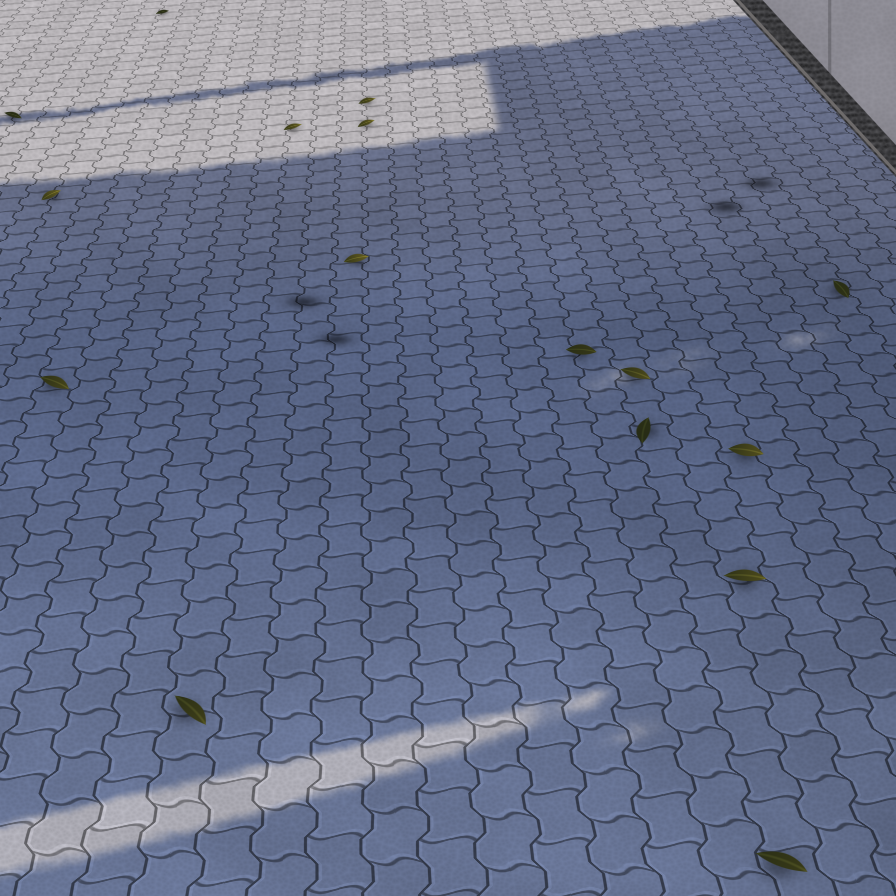
A Shadertoy shader for this texture:

```glsl
// Interlocking pavers in blue evening shade, crossed by bands of low sun.
// A ground plane in perspective carries zigzag joints; sun, leaves, a drain
// and a wall are laid over it with soft-edged shapes in canvas units.

const vec2  VANISH     = vec2(0.404, 1.52);  // vanishing point of the columns
const float COLUMN     = 0.0427;             // paver width per unit of depth
const float ROWS       = 37.0;               // row density
const float ZIGZAG     = 0.10;               // joint swing in paver widths
const float JOINT      = 0.00095;            // joint half width per depth
const vec3  SUN_STONE  = vec3(0.74, 0.725, 0.74);
const vec3  SHADE_FAR  = vec3(0.405, 0.435, 0.54);
const vec3  SHADE_MID  = vec3(0.345, 0.395, 0.525);
const vec3  SHADE_NEAR = vec3(0.405, 0.455, 0.585);
const vec3  WALL       = vec3(0.56, 0.555, 0.59);
const vec3  DRAIN      = vec3(0.235, 0.235, 0.245);
const float TAU        = 6.2831853;

// Leaves: position and angle
const vec3 LEAVES[16] = vec3[16](
    vec3(.181, .987, .3), vec3(.015, .872, -.4), vec3(.409, .888, .4), vec3(.408, .863, .5),
    vec3(.326, .859, .4), vec3(.056, .783, .6), vec3(.397, .712, .3), vec3(.062, .574, -.5),
    vec3(.649, .610, -.1), vec3(.710, .584, -.4), vec3(.718, .520, 1.4), vec3(.940, .678, -1.),
    vec3(.833, .498, -.2), vec3(.832, .358, -.1), vec3(.215, .209, -.9), vec3(.874, .040, -.45));
// Blurred dark smudges and small patches of filtered sun
const vec2 SMUDGES[4] = vec2[4](vec2(.339, .663), vec2(.375, .621), vec2(.810, .769), vec2(.849, .795));
const vec2 GLINTS[4] = vec2[4](vec2(.685, .576), vec2(.765, .597), vec2(.705, .184), vec2(.900, .622));

vec2 hash2(vec2 p) {
    return fract(sin(vec2(dot(p, vec2(127.1, 311.7)), dot(p, vec2(269.5, 183.3)))) * 43758.5);
}

// Distance to the nearest scattered point
float cellular(vec2 p) {
    vec2 cell = floor(p), f = fract(p);
    float nearest = 2.0;
    for (int j = -1; j <= 1; j++)
        for (int i = -1; i <= 1; i++) {
            vec2 o = vec2(i, j);
            nearest = min(nearest, length(o + hash2(cell + o) - f));
        }
    return nearest;
}

float layeredSines(vec2 p) {
    float sum = 0.0, gain = 0.5;
    for (int i = 0; i < 4; i++) {
        sum += gain * sin(p.x + 1.7 * sin(p.y)) * sin(p.y + 1.3);
        p = mat2(1.5, 1.1, -1.1, 1.5) * p + 2.3;
        gain *= 0.55;
    }
    return sum;
}

// Antialiased line that fades when thinner than a pixel
float hairline(float dist, float width, float px) {
    float soft = max(px, width * 0.7);
    return (1.0 - smoothstep(width - soft * 0.5, width + soft, dist)) * min(1.0, 1.5 * width / px);
}

// x: joint darkness, y: pale bevel beside it, z: random tone of the paver
vec3 pavers(vec2 p, float px) {
    float depth = VANISH.y - p.y;
    float u = (p.x - VANISH.x) / (COLUMN * depth) - 0.1;
    float v = ROWS / depth + 0.035 * u;
    u += ZIGZAG * clamp(1.6 * sin(TAU * v), -1.0, 1.0) + 0.02 * sin(v * 2.3 + floor(u + 0.5));
    float column = floor(u);
    float row = v + 0.5 * mod(column, 2.0) + 0.07 * sin(TAU * u) + 0.08 * hash2(vec2(column, 3.0)).x;
    float side = (fract(u + 0.5) - 0.5) * COLUMN * depth;
    float along = (fract(row + 0.5) - 0.5) * depth * depth / ROWS;
    float w = JOINT * depth;
    float joint = max(hairline(abs(side), w, px), 0.75 * hairline(abs(along), w * 0.8, px));
    float bevel = max(hairline(abs(side - 2.7 * w), w, px), hairline(abs(along - 2.5 * w), w, px));
    return vec3(joint, bevel * smoothstep(0.6, 1.5, depth), hash2(vec2(column, floor(row))).x);
}

float sunlight(vec2 p, float ragged) {
    float x = p.x, y = p.y + ragged * 0.004;
    // Far field, split by a thin shadow
    float beyond = smoothstep(-0.003, 0.004, y - 0.867 - 0.138 * x);
    float patchLit = smoothstep(-0.006, 0.006, y - 0.795 - 0.062 * x - 0.084 * x * x)
                   * smoothstep(-0.003, 0.004, 0.861 + 0.130 * x - y)
                   * smoothstep(-0.008, 0.008, 0.557 - 0.218 * (y - 0.857) - x);
    // Near streak tapering to the right
    float streak = smoothstep(-0.007, 0.009, 0.080 + 0.225 * x - y)
                 * smoothstep(-0.009, 0.011, y - 0.023 - 0.2 * x - 0.13 * x * x)
                 * (1.0 - smoothstep(0.66, 0.69, x))
                 * (1.0 - 0.7 * exp(-pow((x - 0.615) / 0.022, 2.0)));
    float glints = 0.0;
    for (int i = 0; i < 4; i++) {
        vec2 d = p - GLINTS[i];
        d.y -= 0.25 * d.x;
        glints += exp(-dot(d * d, vec2(1500.0, 9000.0))) * (0.28 + 0.35 * ragged);
    }
    return clamp(max(max(beyond, patchLit), 0.82 * streak) + max(glints, 0.0), 0.0, 1.0);
}

void mainImage(out vec4 fragColor, in vec2 fragCoord) {
    vec2 p = fragCoord / iResolution.xy;
    float px = 1.0 / iResolution.y;
    float stain = layeredSines(p * vec2(9.0, 14.0));
    float grain = cellular(p * vec2(190.0, 230.0)) - 0.5;

    // Paving in shade and sun
    vec3 block = pavers(p, px);
    vec3 shade = mix(SHADE_NEAR, SHADE_MID, smoothstep(0.18, 0.52, p.y));
    shade = mix(shade, SHADE_FAR, smoothstep(0.60, 0.82, p.y));
    shade *= 1.0 - 0.09 * smoothstep(0.55, 1.0, p.x) * (1.0 - smoothstep(0.6, 0.9, p.y));
    float sun = sunlight(p, layeredSines(p * vec2(60.0, 90.0)));
    vec3 color = mix(shade, SUN_STONE, sun);
    color *= 1.0 + 0.07 * stain * (1.0 - sun) + 0.09 * grain + 0.05 * (block.z - 0.5);
    color *= 1.0 + 0.10 * block.y;
    color *= 1.0 - block.x * mix(0.50, 0.42, sun);

    // Smudges, then leaves with a soft contact shadow
    for (int i = 0; i < 4; i++) {
        vec2 d = p - SMUDGES[i];
        color *= 1.0 - 0.5 * exp(-dot(d * d, vec2(3500.0, 26000.0)));
    }
    for (int i = 0; i < 16; i++) {
        vec3 leaf = LEAVES[i];
        float size = 0.033 - 0.026 * leaf.y, c = cos(leaf.z), s = sin(leaf.z);
        vec2 rnd = hash2(vec2(float(i), 7.0));
        vec2 q = mat2(c, -s, s, c) * ((p - leaf.xy) / vec2(1.0, 0.75)) / size;
        float body = abs(q.y + 0.12 * q.x * q.x) - (0.30 + 0.15 * rnd.x) * (1.0 - q.x * q.x);
        vec3 tint = mix(vec3(0.15, 0.17, 0.08), vec3(0.40, 0.37, 0.13), rnd.y * (0.6 + 0.4 * q.x));
        tint *= 1.0 + 0.35 * smoothstep(0.1, 0.0, abs(q.y + 0.12 * q.x * q.x));
        color *= 1.0 - 0.35 * exp(-2.5 * dot(q + vec2(0.0, 0.3), q + vec2(0.0, 0.3)));
        color = mix(color, tint, 1.0 - smoothstep(-px / size, px / size, body));
    }

    // Drain channel and wall at the far right
    float edge = p.x - 0.92 * (1.0 - p.y);
    vec3 channel = DRAIN * (1.0 + 0.5 * grain + 0.15 * sin(p.y * 900.0));
    channel = mix(channel, vec3(0.43, 0.42, 0.42), hairline(abs(edge - 0.823), 0.002, px));
    color = mix(color, channel, smoothstep(-px, px, edge - 0.818));
    vec3 wall = WALL * (1.0 + 0.10 * stain + 0.06 * grain) * (0.93 + 0.5 * (p.y - 0.85));
    wall *= 1.0 - 0.2 * hairline(abs(p.x - 0.926), 0.0015, px);
    color = mix(color, wall, smoothstep(-px, px, edge - 0.851));

    fragColor = vec4(clamp(color, 0.0, 1.0), 1.0);
}
```
